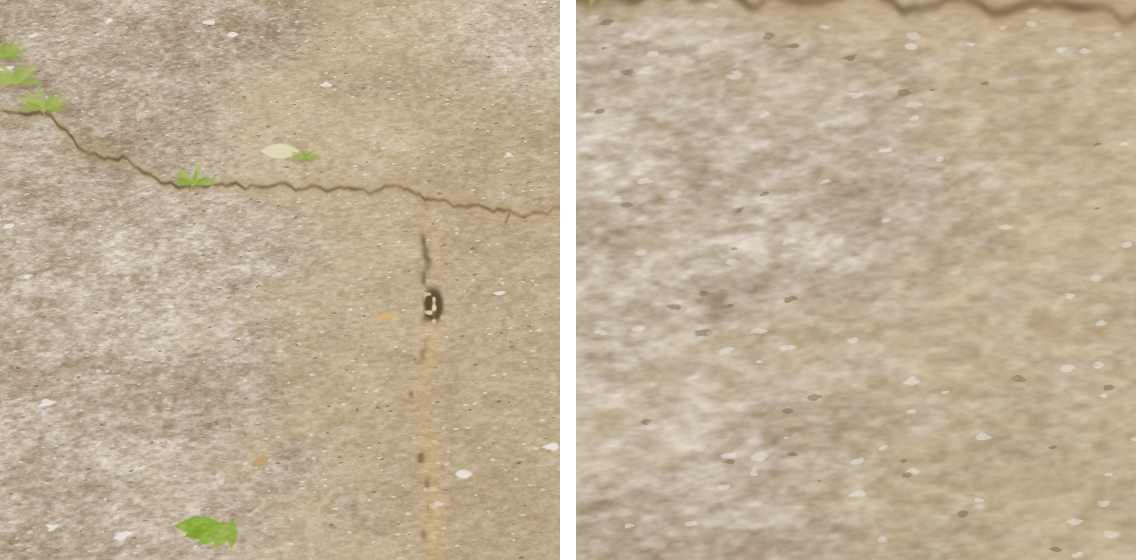
Left: the whole. Right: its middle third, enlarged.
Give the GLSL for this texture, as a Shadertoy shader.

```glsl
// Weathered concrete with cracks, a sandy joint, weeds and fallen leaves.

const vec3 GREY_DARK = vec3(0.645, 0.575, 0.485);
const vec3 GREY_PALE = vec3(0.845, 0.805, 0.75);
const vec3 TAN_DARK = vec3(0.675, 0.592, 0.465);
const vec3 TAN_PALE = vec3(0.83, 0.77, 0.66);
const vec3 SAND = vec3(0.79, 0.68, 0.5);
const vec3 CRACK = vec3(0.4, 0.32, 0.21);
const vec3 CHIP = vec3(0.92, 0.9, 0.88);
const vec3 GREEN = vec3(0.5, 0.64, 0.2);
const vec3 LIME = vec3(0.7, 0.74, 0.43);
const vec3 DRY = vec3(0.83, 0.7, 0.5);
const vec3 STRAW = vec3(0.88, 0.84, 0.72);
const vec2 GRAIN_FREQ = vec2(72, 135);
const float SOFT = 0.0018;

float hash(vec2 p) {
  vec3 q = fract(p.xyx * 0.1031);
  q += dot(q, q.yzx + 33.33);
  return fract((q.x + q.y) * q.z);
}

float noise(vec2 p) {
  vec2 i = floor(p), f = fract(p);
  f = f * f * (3.0 - 2.0 * f);
  return mix(mix(hash(i), hash(i + vec2(1, 0)), f.x),
             mix(hash(i + vec2(0, 1)), hash(i + 1.0), f.x), f.y);
}

// Zero-centred octaves
float fbm(vec2 p) {
  float sum = 0.0, amp = 0.5;
  for (int i = 0; i < 3; i++) {
    sum += amp * (noise(p) - 0.5);
    p = mat2(1.9, 0.25, -0.25, 1.9) * p + 17.3;
    amp *= 0.65;
  }
  return sum;
}

float line(float d, float width) { return exp(-d * d / (width * width)); }

float blob(vec2 p, float x, float y, float w, float h) {
  return line(length((p - vec2(x, y)) / vec2(w, h)), 1.0);
}

// At most one fleck per cell
float flecks(vec2 p, float density) {
  vec2 id = floor(p);
  vec2 centre = 0.35 + 0.3 * vec2(hash(id + 5.1), hash(id + 9.7));
  float radius = mix(0.14, 0.33, hash(id + 2.3));
  float d = length(p - id - centre) + 0.22 * (noise(p * 5.0) - 0.5);
  return step(1.0 - density, hash(id)) * (1.0 - smoothstep(radius * 0.5, radius, d));
}

// Pointed oval lying along dir
float leaf(vec2 p, vec2 centre, float size, float slim, vec2 dir) {
  dir = normalize(dir);
  p = (p - centre) / size;
  float along = dot(p, dir), across = abs(dot(p, vec2(-dir.y, dir.x)));
  return 1.0 - smoothstep(-SOFT, SOFT, (across - slim * (1.0 - along * along)) * size);
}

// Fan of blades
void weed(inout vec3 col, vec2 p, vec2 root, float size) {
  col = mix(col, CRACK, 0.45 * blob(p, root.x, root.y, size * 0.8, size * 0.25));
  for (float k = 0.0; k < 9.0; k++) {
    float r = hash(root * 91.0 + k), angle = mix(-0.2, 3.3, (k + r) / 9.0);
    vec2 dir = vec2(cos(angle), 0.6 * sin(angle));
    float reach = size * mix(0.35, 0.65, r);
    col = mix(col, mix(GREEN, LIME, r), 0.8 * leaf(p, root + dir * reach, reach, 0.2, dir));
  }
}

void mainImage(out vec4 fragColor, in vec2 fragCoord) {
  vec2 uv = fragCoord / iResolution.xy;
  float x = uv.x, y = uv.y;
  // Grain shrinks toward the top and leans
  vec2 ground = 2.0 + vec2((x - 0.5) * (1.0 + 0.35 * y), y + 0.3 * y * y - 0.1 * x);
  vec2 cell = ground * GRAIN_FREQ;

  // Broad stains
  float stain = fbm(ground * vec2(5, 7));
  float corner = blob(uv, 0.93, 0.93, 0.16, 0.12);
  float warm = smoothstep(0.36, 0.72, x + 0.12 * smoothstep(0.6, 1.0, y) + 0.6 * stain);
  warm *= 1.0 - 0.75 * corner;
  float tone = 0.47 + 0.65 * stain + 0.28 * corner;
  tone += mix(0.75, 0.35, warm) * fbm(ground * vec2(17, 27) + 40.0);
  tone += 0.2 * blob(uv, 0.28, 0.53, 0.28, 0.13);
  tone -= 0.2 * blob(uv, 0.15, 0.8, 0.2, 0.14);
  tone -= 0.16 * blob(uv, 0.55, 0.32, 0.2, 0.12);

  // Fine grain
  float grain = 1.5 * fbm(cell) + 0.35 * (noise(cell * 2.3) - 0.5);
  tone = clamp(tone + mix(0.85, 0.62, warm) * grain, -0.25, 1.25);
  float tint = clamp(warm + 0.7 * noise(cell * 0.8 + 70.0) - 0.35, 0.0, 1.0);
  vec3 col = mix(mix(GREY_DARK, GREY_PALE, tone), mix(TAN_DARK, TAN_PALE, tone), tint);
  col = mix(col, CHIP, 0.55 * flecks(cell * 0.65, 0.1));
  col = mix(col, CRACK, 0.4 * flecks(cell * 0.7 + 7.0, 0.04));
  col = mix(col, CHIP, 0.9 * flecks(cell * 0.24 + 3.0, 0.025));

  // Sandy joint
  float joint = x - 0.762 - 0.01 * sin(y * 13.0 + 1.0) - 0.025 * fbm(vec2(y * 38.0, 5));
  float below = 1.0 - smoothstep(0.63, 0.65, y);
  float gaps = smoothstep(0.4, 0.8, noise(uv * 44.0));
  float sandy = below * (1.0 - 0.6 * smoothstep(0.38, 0.48, y));
  col = mix(col, SAND + 0.1 * grain, 0.6 * sandy * line(joint - 0.006, 0.018));
  col = mix(col, CRACK, 0.65 * below * gaps * line(joint + 0.008, 0.007));

  // Main crack
  float d = y - 0.8 + 0.08 * smoothstep(0.07, 0.17, x) + 0.055 * smoothstep(0.17, 0.36, x);
  d += 0.045 * smoothstep(0.65, 0.93, x) - 0.03 * fbm(vec2(x * 32.0, 3));
  float strength = mix(0.8, 0.55, x) * (0.45 + 0.75 * noise(uv.xx * 38.0));
  col = mix(col, SAND * 0.92, 0.4 * line(d, 0.014));
  col = mix(col, CRACK, strength * line(d, 0.0038));

  // Branch
  float t = (x - 0.765) / 0.145;
  float branch = y - 0.49 - 0.126 * t * t - 0.03 * fbm(vec2(x * 45.0, 2));
  col = mix(col, CRACK, 0.45 * step(abs(t - 0.5), 0.5) * gaps * line(branch, 0.006));

  // Joint litter
  float litter = smoothstep(0.25, 0.7, blob(uv, 0.774, 0.455, 0.02, 0.035));
  float scraps = smoothstep(0.5, 0.85, noise(uv * 120.0));
  col = mix(col, mix(CRACK * 0.8, STRAW, scraps), 0.85 * litter);

  // Weeds
  for (float k = 0.0; k < 3.0; k++)
    weed(col, uv, vec2(0.005 + 0.012 * k * (k + 1.0), 0.9 - 0.047 * k), 0.045);
  weed(col, uv, vec2(0.345, 0.672), 0.04);

  // Leaves
  col = mix(col, DRY, leaf(uv, vec2(0.69, 0.435), 0.024, 0.28, vec2(4, 1)));
  col = mix(col, DRY * 0.9, leaf(uv, vec2(0.465, 0.176), 0.018, 0.45, vec2(2, 1)));
  col = mix(col, STRAW, leaf(uv, vec2(0.5, 0.73), 0.035, 0.38, vec2(1, 0)));
  weed(col, uv, vec2(0.545, 0.717), 0.025);
  for (float k = 0.0; k < 5.0; k++) {
    vec2 dir = vec2(cos(3.25 + 0.36 * k), 0.55 * sin(3.25 + 0.36 * k));
    vec2 centre = vec2(0.415, 0.066) + dir * (0.062 - 0.007 * k);
    vec3 green = mix(GREEN, LIME, 0.6 * hash(vec2(k, 4))) + 0.08 * grain;
    col = mix(col, green, leaf(uv, centre, 0.042 - 0.004 * k, 0.36, dir));
  }
  fragColor = vec4(clamp(col, 0.0, 1.0), 1);
}
```
